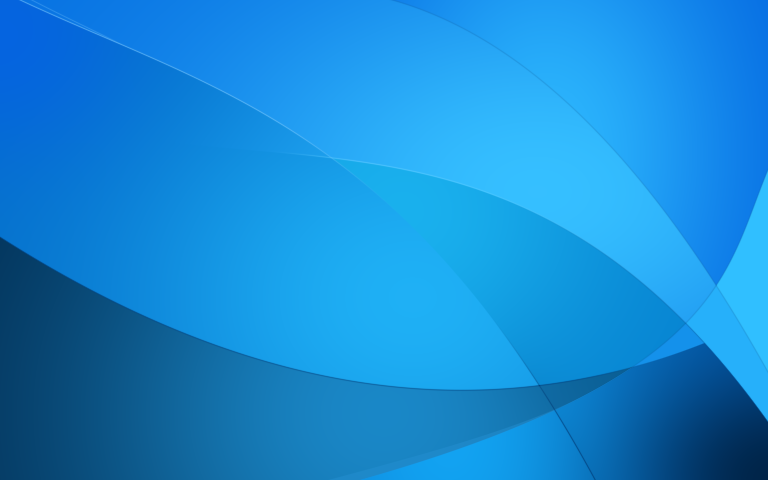
Write a Shadertoy shader that draws this background.

```glsl
// Cubic through four knots (Newton form)
float cubic(float t, vec4 k, vec4 v) {
    vec3 a = (v.yzw - v.xyz) / (k.yzw - k.xyz);
    vec2 b = (a.yz - a.xy) / (k.zw - k.xy);
    float c = (b.y - b.x) / (k.w - k.x);
    return v.x + (t - k.x) * (a.x + (t - k.y) * (b.x + (t - k.z) * c));
}

// Approximate signed distance to the curve y = cubic(x), positive above
float curveDist(vec2 p, vec4 k, vec4 v) {
    float slope = (cubic(p.x + 0.001, k, v) - cubic(p.x - 0.001, k, v)) / 0.002;
    return (p.y - cubic(p.x, k, v)) / sqrt(1.0 + slope * slope);
}

float glow(vec2 p, vec2 centre, vec2 radius) {
    vec2 q = (p - centre) / radius;
    return exp(-dot(q, q));
}

float hairline(float d, float width) {
    return exp(-d * d / (width * width));
}

float cover(float d) {
    float pixel = 0.8 / iResolution.y;
    return smoothstep(-pixel, pixel, d);
}

void mainImage(out vec4 fragColor, in vec2 fragCoord) {
    vec2 p = fragCoord / iResolution.xy * vec2(1.6, 1.0);

    // Sweeping boundaries
    float diagonal = curveDist(p, vec4(0.042, 0.479, 0.677, 1.24), vec4(1.0, 0.802, 0.681, 0.0));
    float arch = curveDist(p, vec4(0.354, 0.833, 1.292, 1.6), vec4(0.704, 0.648, 0.447, 0.121));
    float bowl = curveDist(p, vec4(0.0, 0.4375, 1.0, 1.473), vec4(0.506, 0.285, 0.1875, 0.2875));
    float shoulder = curveDist(p, vec4(0.817, 1.083, 1.333, 1.6), vec4(1.0, 0.867, 0.625, 0.225));
    float rise = curveDist(p.yx, vec4(0.646, 0.402, 0.225, 0.0), vec4(1.6, 1.49, 1.302, 0.75));

    float underArch = cover(-arch);
    float underBowl = cover(-bowl);
    float pastRise = cover(rise);
    float pastShoulder = cover(shoulder) * step(0.7, p.x);

    // Panel gradients
    vec3 sky = mix(vec3(0.02, 0.43, 0.88), vec3(0.21, 0.75, 1.0), glow(p, vec2(1.12, 0.6), vec2(0.75, 0.5)));
    vec3 corner = mix(vec3(0.0, 0.38, 0.87), vec3(0.17, 0.71, 0.99), glow(p, vec2(1.14, 0.68), vec2(0.4, 0.55)));
    vec3 panel = mix(vec3(0.01, 0.42, 0.78), vec3(0.12, 0.69, 0.96), glow(p, vec2(0.86, 0.38), vec2(0.62, 0.52)));
    panel = mix(panel, vec3(0.02, 0.38, 0.90), 0.8 * glow(p, vec2(0.0, 0.93), vec2(0.28, 0.26)));
    vec3 lens = mix(vec3(0.02, 0.50, 0.81), vec3(0.10, 0.69, 0.93), glow(p, vec2(0.84, 0.56), vec2(0.45, 0.42)));
    vec3 leaf = mix(vec3(0.0, 0.16, 0.30), vec3(0.10, 0.53, 0.78), glow(p, vec2(0.8, 0.14), vec2(0.66, 0.6)));
    leaf = mix(leaf, vec3(0.03, 0.38, 0.60), 0.6 * glow(p, vec2(1.3, 0.23), vec2(0.2, 0.1)));
    vec3 ground = mix(vec3(0.01, 0.34, 0.68), vec3(0.07, 0.64, 0.95), glow(p, vec2(0.95, 0.08), vec2(0.42, 0.5)));
    ground = mix(ground, vec3(0.0, 0.14, 0.28), glow(p, vec2(1.62, 0.0), vec2(0.3, 0.24)));
    vec3 cyan = mix(vec3(0.15, 0.69, 0.98), vec3(0.19, 0.75, 1.0), pastShoulder);

    // Upper sheets
    vec3 color = mix(sky, corner, pastShoulder);
    color = mix(color, cyan, pastRise);

    // Middle sheets, the arch fading out toward the left
    float archFade = smoothstep(0.32, 0.72, p.x);
    vec3 middle = mix(mix(panel, sky, 0.4 * archFade), panel, underArch);
    color = mix(color, lens, underArch);
    color = mix(color, middle, cover(-diagonal));
    color = mix(color, vec3(0.08, 0.57, 0.92), underArch * pastRise);

    // Lower sheets
    color = mix(color, leaf, underBowl * (1.0 - pastRise));
    color = mix(color, ground, underBowl * pastRise * underArch);
    float sliver = cover(-rise) * cover(rise + 0.018 * smoothstep(0.18, 0.0, p.y));
    color = mix(color, vec3(0.14, 0.56, 0.82), 0.5 * sliver * underBowl);

    // Bright rims
    float rim = hairline(diagonal, 0.0014) * smoothstep(0.85, 0.55, p.x);
    float twin = hairline(diagonal - 0.05 * (0.27 - p.x), 0.0014) * smoothstep(0.27, 0.2, p.x);
    color = mix(color, vec3(0.50, 0.80, 1.0), 0.5 * rim + 0.25 * twin);
    float archRim = hairline(arch - 0.001, 0.0015) * smoothstep(0.55, 0.75, p.x) * smoothstep(1.4, 0.8, p.x);
    color = mix(color, vec3(0.40, 0.82, 1.0), 0.45 * archRim);

    // Dark seams and soft shade beside them
    float seam = 0.45 * hairline(bowl, 0.0015) * smoothstep(1.4, 1.2, p.x);
    seam += 0.55 * hairline(diagonal, 0.0015) * smoothstep(1.0, 1.2, p.x);
    seam += 0.15 * hairline(shoulder, 0.0016) * step(0.75, p.x) * (1.0 - underArch);
    seam += 0.15 * hairline(rise, 0.0016) * smoothstep(0.1, 0.3, p.y);
    seam += 0.2 * hairline(arch, 0.0016) * smoothstep(1.0, 1.4, p.x);
    seam += 0.10 * exp(-max(diagonal, 0.0) / 0.04) * cover(diagonal) * smoothstep(1.0, 1.2, p.x);
    color = mix(color, vec3(0.0, 0.22, 0.45), min(seam, 1.0));

    fragColor = vec4(color, 1.0);
}
```
